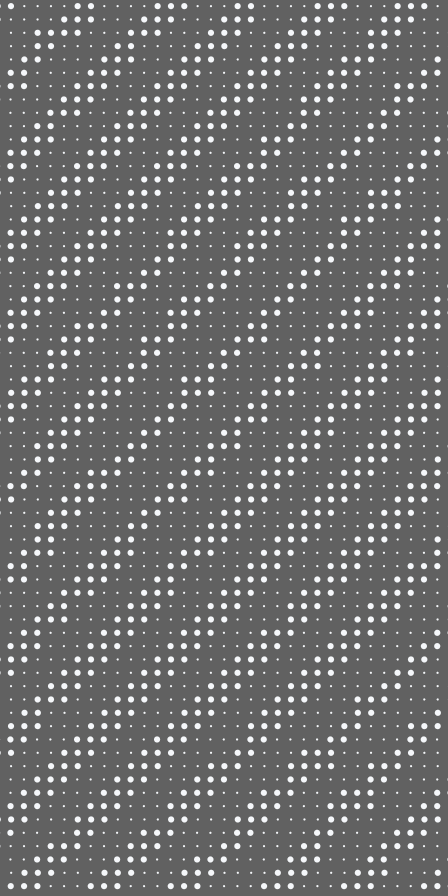
This pattern is drawn by a Shadertoy shader. Its source:

```glsl
// Light dots on a grey ground, set on a square grid of about 33 by 67.
// Slanted bands, one every 6.15 diagonals, swell the dots they cross;
// a hash roughens the band edges and nudges each row slightly sideways.

float hash(vec2 p) {
    return fract(sin(dot(p, vec2(127.1, 311.7))) * 43758.5453);
}

// Signed offset from the middle of the nearest slanted band, in grid steps
float bandOffset(vec2 cell) {
    float phase = (cell.x + cell.y - 5.6) / 6.15;
    return (phase - floor(phase + 0.5)) * 6.15;
}

void mainImage(out vec4 fragColor, in vec2 fragCoord) {
    // Grid coordinates, rows counted downward from the top edge
    float pixel = 33.6 / iResolution.x;
    vec2 grid = vec2(fragCoord.x, iResolution.y - fragCoord.y) * pixel;
    grid += vec2(-0.31, 0.04);
    grid.x += 0.06 * (hash(vec2(floor(grid.y), 7.0)) - 0.5);

    vec2 cell = floor(grid);
    vec2 local = fract(grid) - 0.5;

    // Large dots inside the bands, specks between them
    float halfWidth = 1.35 + 0.6 * (hash(cell) - 0.5);
    bool inBand = abs(bandOffset(cell)) < halfWidth;
    float radius = inBand ? 0.23 : 0.08;

    // Edge smoothed across one pixel
    float dotMask = clamp(0.5 + (radius - length(local)) / pixel, 0.0, 1.0);

    vec3 ground = vec3(0.38);
    vec3 dotColor = vec3(0.96, 0.97, 0.98);
    fragColor = vec4(mix(ground, dotColor, dotMask), 1.0);
}
```
